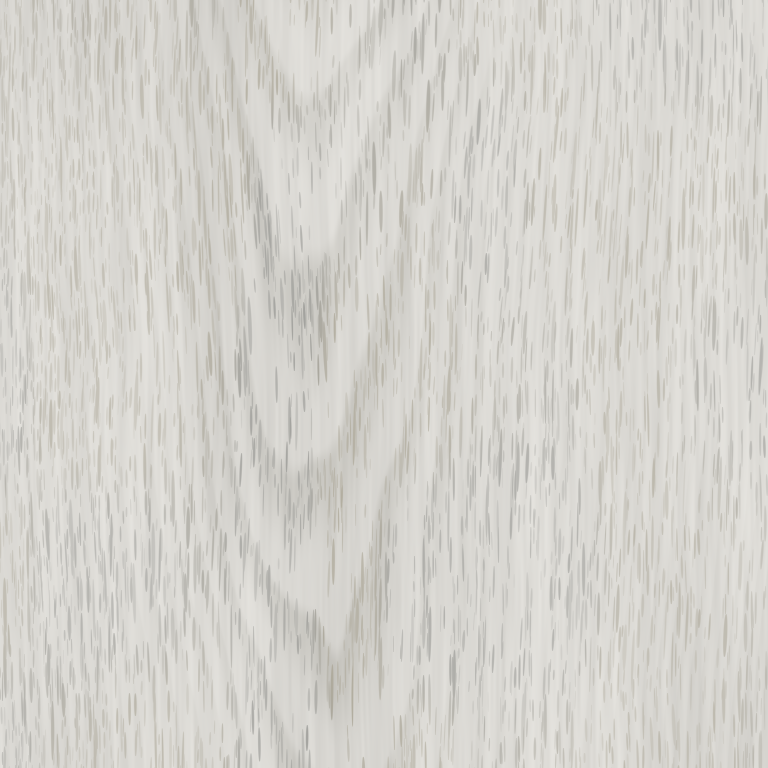
Write a Shadertoy shader that draws this texture.

```glsl
// Whitewashed oak: pale upright fibres crossed by downward cathedral rings.
// Each ring is inked by short tapered pores, scattered on staggered cells
// and kept or dropped by the ring value at their centre.

float hash(vec2 p) {
    return fract(sin(dot(p, vec2(127.1, 311.7))) * 43758.5453);
}

float noise(vec2 p) {
    vec2 i = floor(p), f = fract(p);
    f = f * f * (3.0 - 2.0 * f);
    return mix(mix(hash(i), hash(i + vec2(1, 0)), f.x),
               mix(hash(i + vec2(0, 1)), hash(i + vec2(1, 1)), f.x), f.y);
}

// Closeness to the central cathedral figure
float heart(vec2 p) {
    return exp(-pow((p.x - 0.43) * 6.5, 2.0));
}

// Porous part of each growth ring: sharp lower edge, slow fade
float ringBand(vec2 p) {
    float d = p.x - 0.43 + 0.07 * (noise(p * vec2(3.0, 2.5) + 4.0) - 0.5);
    float g = 14.0 * d * d + 1.4 * sqrt(d * d + 0.0006) - p.y;
    g += 0.22 * noise(p * vec2(9.0, 2.5)) + 0.06 * noise(p * vec2(30.0, 6.0));
    float f = fract(g * 4.6);
    return smoothstep(0.0, 0.15, f) * (1.0 - smoothstep(0.2, 0.75, f));
}

// One layer of pore strokes; size is the cell, amount scales the density
float pores(vec2 p, vec2 size, float amount, float seed) {
    float ink = 0.0;
    float edge = 0.8 / (iResolution.y * size.x);
    for (int i = -1; i <= 1; i++) {
        float column = floor(p.x / size.x) + float(i);
        float shift = hash(vec2(column, seed));
        float row = floor(p.y / size.y + shift);
        vec2 id = vec2(column, row + seed * 17.0);
        vec2 centre = vec2(column + 0.2 + 0.6 * hash(id + 3.1), row + 0.5 - shift) * size;
        vec2 q = (p - centre) / size;
        q.x -= q.y * (hash(id + 5.7) - 0.35) * 0.5;

        float reach = 0.25 + 0.25 * hash(id + 7.3);
        float taper = sqrt(max(0.0, 1.0 - pow(q.y / reach, 2.0)));
        float width = (0.1 + 0.2 * hash(id + 9.2)) * taper;
        float stroke = (1.0 - smoothstep(width - edge, width + edge, abs(q.x)))
                     * smoothstep(0.0, 0.4, taper);

        float sparse = mix(0.24, 0.07, heart(centre));
        float density = amount * mix(sparse, 0.85, ringBand(centre));
        float strength = mix(0.35, 1.0, hash(id + 11.9));
        ink = max(ink, stroke * strength * step(hash(id), density));
    }
    return ink;
}

void mainImage(out vec4 fragColor, in vec2 fragCoord) {
    vec2 p = fragCoord / iResolution.y;

    // Gentle sideways drift of the grain
    vec2 grain = p;
    grain.x += 0.025 * (noise(p * vec2(3.0, 2.2) + 8.0) - 0.5)
             + 0.004 * (noise(p * vec2(12.0, 9.0)) - 0.5);

    // Pale base with coarse and fine upright fibres
    float fibre = 0.5 * noise(grain * vec2(85.0, 3.0))
                + 0.5 * noise(grain * vec2(260.0, 9.0) + 20.0) - 0.5;
    float cloud = noise(p * vec2(7.0, 2.0) + 13.0);
    vec3 color = vec3(0.868, 0.861, 0.842) + 0.07 * fibre;

    // Soft stain inside the rings, strongest in the heart
    float band = ringBand(grain);
    float stain = band * mix(0.2, 0.75, heart(p)) * (0.4 + 0.9 * cloud);
    color -= vec3(0.07, 0.07, 0.075) * stain;
    color -= 0.025 * smoothstep(0.45, 0.9, cloud);

    // Pores: long and medium everywhere, fine ones crowding the left side
    float leftSide = 1.0 - smoothstep(0.1, 0.2, p.x);
    float ink = pores(grain, vec2(0.0085, 0.085), 0.75, 1.0);
    ink = max(ink, pores(grain, vec2(0.006, 0.05), 0.9, 2.0));
    ink = max(ink, 0.8 * pores(grain, vec2(0.0045, 0.028), 0.4 + 0.9 * leftSide, 3.0));

    // Pore colour wanders between cool grey and olive
    vec3 grey = vec3(0.60, 0.60, 0.585);
    vec3 olive = vec3(0.68, 0.66, 0.60);
    float warmth = smoothstep(0.3, 0.7, noise(p * vec2(11.0, 4.0) + 31.0));
    float depth = 0.62 + 0.3 * heart(p) * cloud;
    color = mix(color, mix(grey, olive, warmth), ink * depth);

    fragColor = vec4(color, 1.0);
}
```
